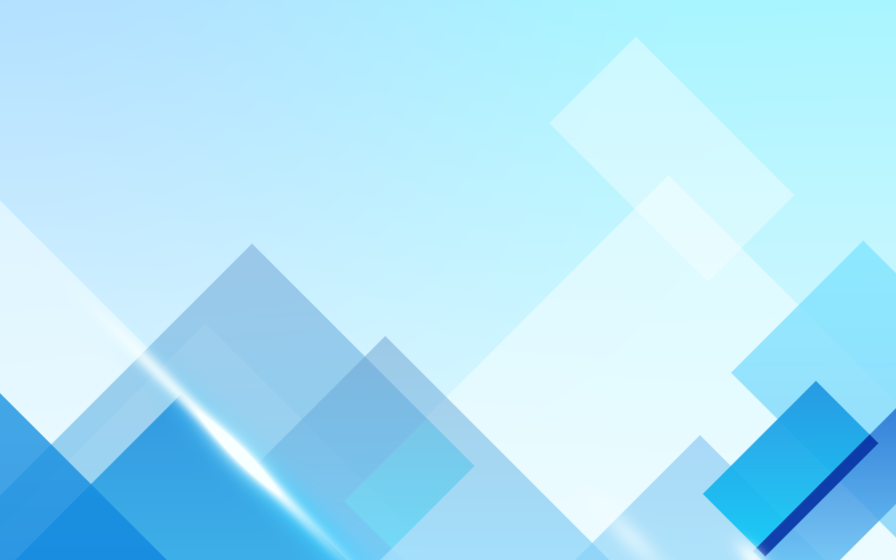
A WebGL 2 fragment shader for this background:

```glsl
#version 300 es
precision highp float;
// Translucent diagonal panes rising like peaks over a pale sky, with glints of light.

#define FEATHER 1.4       // edge softness in output pixels
#define GLINT 1.0         // strength of the light streaks
#define SKY_LEFT vec3(0.70, 0.88, 1.00)
#define SKY_RIGHT vec3(0.66, 0.96, 1.00)
#define SKY_LOW vec3(0.88, 0.97, 1.00)
#define WHITE vec3(0.97, 1.00, 1.00)
#define NAVY vec3(0.03, 0.20, 0.64)
#define FAR 3.0           // beyond every canvas edge

uniform vec2 u_resolution;
out vec4 outColor;

// Diagonal axes: x grows to the lower right, y grows to the upper right.
vec2 diagonal(vec2 p) {
    return vec2(p.x + p.y, p.x - p.y);
}

// Coverage of the box (x range, y range) in diagonal axes.
float coverage(vec2 q, vec4 box) {
    vec2 inside = min(q - box.xz, box.yw - q);
    float w = FEATHER / u_resolution.y;
    return smoothstep(-w, w, min(inside.x, inside.y));
}

// Blends a pane whose colour runs from its apex to the canvas floor.
void pane(inout vec3 color, vec2 q, vec4 box, vec3 top, vec3 low, float alpha) {
    float depth = 0.5 * (q.x - q.y);
    float apex = 0.5 * (box.x - box.w);
    float ramp = clamp((depth - apex) / (1.0 - apex), 0.0, 1.0);
    color = mix(color, mix(top, low, ramp), alpha * coverage(q, box));
}

// Elongated glow along a falling diagonal.
float streak(vec2 q, vec2 center, vec2 size) {
    vec2 r = (q - center) / size;
    return GLINT * exp(-dot(r, r));
}

vec3 sky(vec2 p) {
    vec3 top = mix(SKY_LEFT, SKY_RIGHT, smoothstep(0.0, 1.3, p.x));
    float haze = 0.012 * sin(p.x * 4.0 + 2.0 * sin(p.y * 5.0));
    return mix(top, SKY_LOW, clamp(p.y * 1.05 + haze, 0.0, 1.0));
}

void main() {
    // Height-based units, measured downward from the top edge.
    vec2 p = vec2(gl_FragCoord.x, u_resolution.y - gl_FragCoord.y) / u_resolution.y;
    vec2 q = diagonal(p);
    vec3 color = sky(p);

    // Pale sheets
    pane(color, q, vec4(-0.01, FAR, -FAR, -0.358), WHITE, WHITE, 0.5);
    pane(color, q, vec4(1.506, FAR, -0.28, 0.881), WHITE, WHITE, 0.5);
    pane(color, q, vec4(1.201, 1.767, 0.761, 1.07), WHITE, WHITE, 0.42);

    // Central peaks
    pane(color, q, vec4(0.885, 1.679, -FAR, 0.015),
         vec3(0.52, 0.70, 0.86), vec3(0.35, 0.74, 0.93), 0.65);
    pane(color, q, vec4(0.944, FAR, -FAR, -0.21), WHITE, WHITE, 0.07);
    pane(color, q, vec4(1.288, FAR, -0.385, 0.088),
         vec3(0.42, 0.62, 0.80), vec3(0.35, 0.76, 0.97), 0.5);
    pane(color, q, vec4(1.51, 1.679, -0.28, 0.015),
         vec3(0.45, 0.82, 0.92), vec3(0.42, 0.95, 0.98), 0.4);

    // Deep blue panes at lower left
    pane(color, q, vec4(1.027, FAR, -FAR, -0.381),
         vec3(0.12, 0.56, 0.87), vec3(0.18, 0.66, 0.90), 0.85);
    pane(color, q, vec4(-0.01, FAR, -FAR, -0.702),
         vec3(0.10, 0.62, 0.88), vec3(0.06, 0.52, 0.87), 0.78);

    // Right cluster
    pane(color, q, vec4(1.971, FAR, 0.64, 1.112),
         vec3(0.48, 0.90, 1.00), vec3(0.48, 0.80, 0.97), 0.75);
    pane(color, q, vec4(2.027, FAR, -FAR, 0.473),
         vec3(0.50, 0.76, 0.94), vec3(0.52, 0.82, 0.97), 0.6);
    pane(color, q, vec4(2.137, 2.36, 0.373, 0.777),
         vec3(0.12, 0.58, 0.88), vec3(0.05, 0.80, 0.97), 0.92);
    pane(color, q, vec4(2.329, 2.5, 0.36, 0.9),
         vec3(0.13, 0.42, 0.82), vec3(0.38, 0.74, 0.95), 0.85);
    pane(color, q, vec4(2.329, 2.36, 0.373, 0.777), NAVY, NAVY, 0.9);

    // Glints: cyan halo, white core, then two small sparks
    vec2 ridge = vec2(1.24, -0.383);
    float halo = streak(q, ridge + vec2(0.18, 0.0), vec2(0.36, 0.045));
    color = mix(color, vec3(0.25, 0.82, 1.0), min(0.75 * halo, 1.0));
    float core = streak(q, ridge, vec2(0.32, 0.018))
               + 0.6 * streak(q, ridge, vec2(0.12, 0.035))
               + 0.5 * streak(q, vec2(0.86, -0.383), vec2(0.16, 0.025));
    float sparks = 0.5 * streak(q, vec2(2.083, 0.167), vec2(0.12, 0.03))
                 + 0.8 * streak(q, vec2(2.34, 0.348), vec2(0.05, 0.025));
    color = mix(color, WHITE, min(core + sparks, 1.0));

    outColor = vec4(color, 1.0);
}
```
